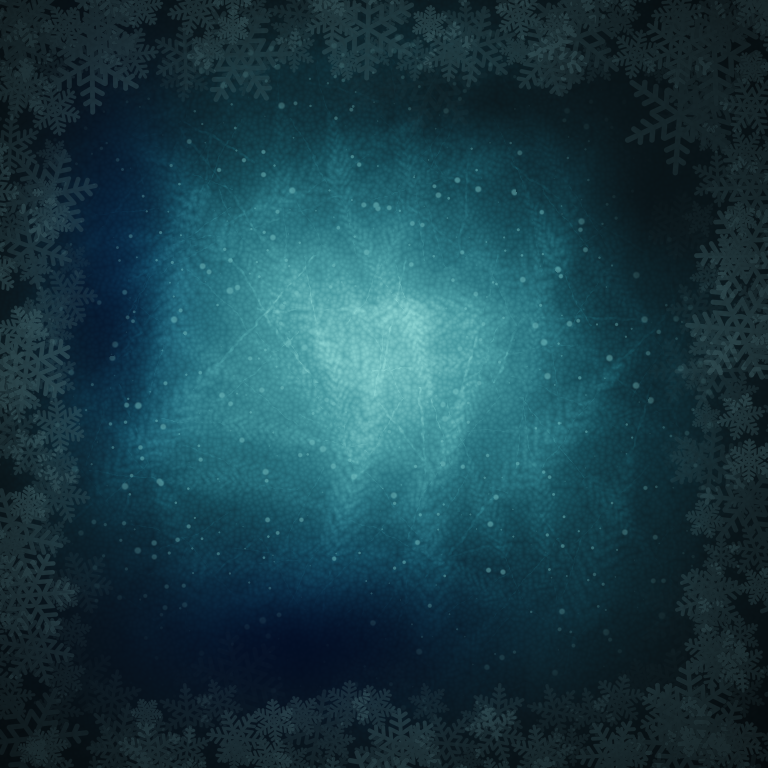
Write a three.js fragment shader that draws this background.

```glsl
varying vec2 vUv;

const vec3 BLACK_ICE = vec3(0.012, 0.025, 0.032);
const vec3 NIGHT = vec3(0.04, 0.09, 0.11);
const vec3 DEEP = vec3(0.06, 0.19, 0.23);
const vec3 LAGOON = vec3(0.09, 0.31, 0.36);
const vec3 TEAL = vec3(0.16, 0.45, 0.50);
const vec3 AQUA = vec3(0.28, 0.60, 0.63);
const vec3 PALE = vec3(0.49, 0.78, 0.78);
const vec3 FLAKE_COLOR = vec3(0.28, 0.42, 0.44);
const vec3 BLUE_TINT = vec3(-0.025, -0.025, 0.045);
const float FROST_GAIN = 0.95;
const float CLOUD_GAIN = 0.30;
const float GRAIN_GAIN = 0.55;
const float FLAKE_GAIN = 0.55;
const float BORDER = 0.10;
const float SOFT = 0.0018;
const float SECTOR = 1.047198;

vec2 hash2(vec2 p) {
  return fract(sin(vec2(dot(p, vec2(127.1, 311.7)), dot(p, vec2(269.5, 183.3)))) * 4375.85);
}

mat2 turn(float a) { return mat2(cos(a), sin(a), -sin(a), cos(a)); }

float glow(vec2 p, vec2 center, vec2 radius) {
  vec2 q = (p - center) / radius;
  return exp(-dot(q, q));
}

// Nearest cell point: distance and random id
vec2 cells(vec2 p) {
  vec2 best = vec2(9.0, 0.0);
  for (int j = -1; j <= 1; j++) for (int i = -1; i <= 1; i++) {
    vec2 id = floor(p) + vec2(float(i), float(j));
    float d = length(p - id - hash2(id));
    if (d < best.x) best = vec2(d, hash2(id + 17.0).x);
  }
  return best;
}

// Layered sines, about -1 to 1
float clouds(vec2 p) {
  float sum = 0.0, gain = 0.5;
  for (int i = 0; i < 6; i++) {
    sum += gain * sin(p.x + 1.7 * sin(p.y * 0.8 + float(i))) * cos(p.y + sin(p.x * 0.7));
    p = turn(0.9) * p * 1.9 + 2.3;
    gain *= 0.68;
  }
  return sum;
}

// Feathered ice: barbs along randomly turned spines
float frost(vec2 p) {
  float ice = 0.0;
  for (int j = -1; j <= 1; j++) for (int i = -1; i <= 1; i++) {
    vec2 id = floor(p) + vec2(float(i), float(j));
    vec2 rnd = hash2(id + 5.0);
    vec2 q = turn(6.2832 * rnd.x) * (p - id - 0.2 - 0.6 * hash2(id));
    float along = clamp(0.5 + q.x / 1.5, 0.0, 1.0);
    float width = 0.50 * sqrt(along) * (1.0 - along) + 0.01;
    float body = 1.0 - smoothstep(0.2 * width, 1.5 * width, abs(q.y));
    float barbs = 0.5 + 0.5 * sin((q.x - 1.2 * abs(q.y)) * 48.0 + 9.0 * rnd.y);
    ice = max(ice, body * (0.35 + 0.65 * barbs) * (0.5 + 0.5 * rnd.y));
  }
  return ice;
}

float segment(vec2 p, vec2 a, vec2 b) {
  vec2 ab = b - a;
  return length(p - a - ab * clamp(dot(p - a, ab) / dot(ab, ab), 0.0, 1.0));
}

// Six-armed snowflake folded into one sector
float flake(vec2 p, float radius, float seed) {
  vec2 q = turn(seed * 6.0) * p / radius;
  float r = length(q);
  if (r > 1.2) return 0.0;
  float a = mod(atan(q.y, q.x) + 0.5 * SECTOR, SECTOR) - 0.5 * SECTOR;
  vec2 f = r * vec2(cos(a), abs(sin(a)));
  float d = segment(f, vec2(0.0), vec2(1.0, 0.0));
  for (int i = 0; i < 3; i++) {
    float base = 0.28 + 0.23 * float(i) + 0.06 * seed;
    float size = (0.36 - 0.08 * float(i)) * (0.7 + 0.4 * seed);
    d = min(d, segment(f, vec2(base, 0.0), vec2(base + 0.5 * size, 0.866 * size)));
  }
  if (seed > 0.5) d = min(d, abs(r - 0.25));
  float soft = SOFT / radius;
  return 1.0 - smoothstep(0.035, 0.035 + soft, d);
}

// Small flakes kept close to the canvas edges
float flakeBorder(vec2 p, float scale, float offset) {
  float sum = 0.0;
  for (int j = -1; j <= 1; j++) for (int i = -1; i <= 1; i++) {
    vec2 id = floor(p * scale) + vec2(float(i), float(j));
    vec2 rnd = hash2(id + offset);
    vec2 center = (id + 0.15 + 0.7 * hash2(id + offset + 9.0)) / scale;
    vec2 edge = min(center, 1.0 - center);
    float keep = 1.0 - smoothstep(0.5 * BORDER, 1.3 * BORDER, min(edge.x, edge.y));
    float radius = (0.35 + 0.40 * rnd.x) / scale;
    sum += keep * (0.35 + 0.5 * rnd.y) * flake(p - center, radius, rnd.y);
  }
  return min(sum, 1.0);
}

// Broad light with bright pools and dark hollows
float lightLevel(vec2 p) {
  float level = 0.15 + 3.2 * glow(p, vec2(0.48, 0.53), vec2(0.42));
  level += 1.75 * glow(p, vec2(0.47, 0.56), vec2(0.25, 0.26));
  level += 0.8 * glow(p, vec2(0.51, 0.50), vec2(0.11));
  level += 0.65 * glow(p, vec2(0.33, 0.66), vec2(0.14));
  level += 0.8 * glow(p, vec2(0.25, 0.44), vec2(0.13));
  level += 0.6 * glow(p, vec2(0.70, 0.53), vec2(0.14));
  level += 0.6 * glow(p, vec2(0.74, 0.30), vec2(0.17));
  level -= 0.8 * glow(p, vec2(0.42, 0.17), vec2(0.16, 0.07));
  level -= 0.6 * glow(p, vec2(0.83, 0.72), vec2(0.09, 0.12));
  level -= 0.7 * glow(p, vec2(0.15, 0.57), vec2(0.05, 0.10));
  return level - 0.7 * glow(p, vec2(0.60, 0.86), vec2(0.15, 0.05));
}

vec3 iceRamp(float t) {
  vec3 c = mix(BLACK_ICE, NIGHT, clamp(t, 0.0, 1.0));
  c = mix(c, DEEP, clamp(t - 1.0, 0.0, 1.0));
  c = mix(c, LAGOON, clamp(t - 2.0, 0.0, 1.0));
  c = mix(c, TEAL, clamp(t - 3.0, 0.0, 1.0));
  c = mix(c, AQUA, clamp(t - 4.0, 0.0, 1.0));
  return mix(c, PALE, clamp(t - 5.0, 0.0, 1.2));
}

void main() {
  vec2 p = vUv;
  float level = lightLevel(p);
  float lit = smoothstep(0.6, 3.0, level);

  // Frost, clouds and grain
  vec2 bent = p + 0.006 * vec2(clouds(p * 22.0), clouds(p * 22.0 + 7.0));
  float ice = 0.6 * frost(bent * 6.0) + 0.5 * frost(bent * 11.0 + 3.7);
  level += lit * FROST_GAIN * (ice - 0.28);
  level += (0.3 + 0.7 * lit) * CLOUD_GAIN * clouds(p * 11.0 + 1.3);
  level += (0.2 + 0.8 * lit) * GRAIN_GAIN * (0.42 - cells(p * 170.0).x);
  vec3 color = iceRamp(level);
  float blue = glow(p, vec2(0.38, 0.18), vec2(0.25, 0.12)) + glow(p, vec2(0.15, 0.65), vec2(0.09, 0.25));
  color += BLUE_TINT * blue;

  // Drifting specks
  vec2 speck = cells(p * 48.0);
  float dotSize = 0.24 * pow(speck.y, 5.0) + 0.01;
  float dots = 1.0 - smoothstep(0.5 * dotSize, dotSize + 0.04, speck.x);
  color = mix(color, PALE, 0.45 * dots * lit * smoothstep(0.5, 0.8, speck.y));

  // Snowflake frame, large corner flakes on top
  float flakes = max(flakeBorder(p, 11.0, 2.0), flakeBorder(p, 19.0, 31.0));
  flakes = max(flakes, 0.7 * flake(p - vec2(0.12, 0.92), 0.066, 0.26));
  flakes = max(flakes, 0.6 * flake(p - vec2(0.93, 0.94), 0.075, 0.78));
  flakes = max(flakes, 0.5 * flake(p - vec2(0.885, 0.85), 0.075, 0.1));
  flakes = max(flakes, 0.7 * flake(p - vec2(0.90, 0.075), 0.062, 0.6));
  float shade = 0.5 + 0.5 * smoothstep(0.2, 1.5, level);
  color = mix(color, FLAKE_COLOR, FLAKE_GAIN * shade * flakes);
  gl_FragColor = vec4(clamp(color, 0.0, 1.0), 1.0);
}
```
